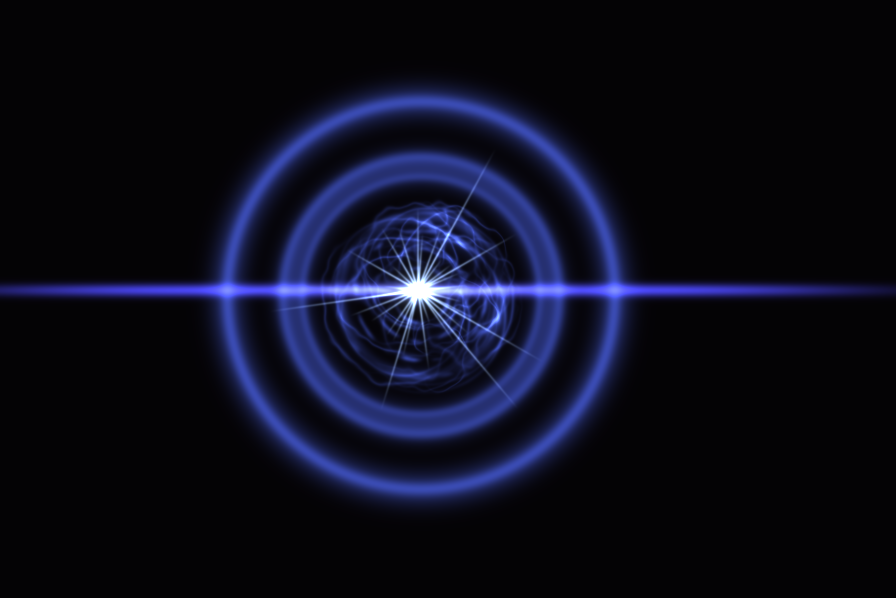
This background is drawn by a WebGL 2 fragment shader. Its source:

```glsl
#version 300 es
precision highp float;
#define RING_CENTER vec2(-0.045, 0.006)
#define STAR_CENTER vec2(-0.050, 0.0145)
#define OUTER_RADIUS 0.324
#define INNER_RADII vec2(0.198, 0.232)
#define BEAM_WIDTH 0.0105
#define WISP_COUNT 34
#define WISP_GAIN 0.34
#define SHORT_RAYS 24
#define RAY_WIDTH 0.0021
#define BACKDROP vec3(0.016, 0.010, 0.020)
#define GLOW_BLUE vec3(0.29, 0.39, 0.93)
#define BEAM_BLUE vec3(0.27, 0.26, 0.93)

uniform vec2 u_resolution;
out vec4 fragColor;

float hash(float n) {
    return fract(sin(n * 127.1 + 3.7) * 4375.85);
}

vec2 gradient(vec2 cell) {
    float angle = 6.2832 * hash(dot(cell, vec2(1.0, 57.0)));
    return vec2(cos(angle), sin(angle));
}

float gradientNoise(vec2 p) {
    vec2 i = floor(p), f = p - i;
    vec2 u = f * f * f * (f * (f * 6.0 - 15.0) + 10.0);
    vec2 e = vec2(0.0, 1.0);
    float a = dot(gradient(i), f);
    float b = dot(gradient(i + e.yx), f - e.yx);
    float c = dot(gradient(i + e.xy), f - e.xy);
    float d = dot(gradient(i + e.yy), f - e.yy);
    return mix(mix(a, b, u.x), mix(c, d, u.x), u.y);
}

float bell(float d, float width) {
    return exp(-d * d / (width * width));
}

// Soft outer ring and the filled pair of inner rings
float rings(float r) {
    float outer = 0.36 * bell(r - OUTER_RADIUS, 0.012) + 0.37 * bell(r - OUTER_RADIUS, 0.030);
    float pair = 0.30 * bell(r - INNER_RADII.y, 0.010) + 0.24 * bell(r - INNER_RADII.x, 0.008);
    float fill = 0.44 * bell(r - dot(INNER_RADII, vec2(0.5)), 0.029);
    return outer + pair + fill;
}

// Tangle of warped, partly faded ellipses with a smoky inner side
float wisps(vec2 p) {
    vec2 warp = vec2(gradientNoise(p * 17.0 + 4.0), gradientNoise(p * 17.0 + 31.0));
    warp += 0.4 * vec2(gradientNoise(p * 39.0 + 9.0), gradientNoise(p * 39.0 + 23.0));
    float sum = 0.0;
    for (int i = 0; i < WISP_COUNT; i++) {
        float k = float(i) * 5.0;
        float tilt = 6.2832 * hash(k);
        float radius = mix(0.045, 0.145, hash(k + 1.0));
        vec2 axis = vec2(cos(tilt), sin(tilt));
        vec2 q = p - axis * (0.165 - radius) * (0.4 + 0.6 * hash(k + 2.0));
        q += warp * 0.034 * (hash(k + 3.0) * 2.0 - 1.0);
        q = vec2(dot(q, axis), dot(q, vec2(-axis.y, axis.x)) * mix(0.8, 1.3, hash(k + 4.0)));
        float d = length(q) - radius;
        float arc = 0.5 + 0.5 * cos(atan(q.y, q.x) - 5.0 * hash(k + 2.5));
        float veil = 0.30 * exp(-abs(d) / (d < 0.0 ? 0.011 : 0.004));
        sum += arc * arc * (0.75 * bell(d, 0.0032) + veil);
    }
    float r = length(p);
    float clumps = 0.8 + 0.9 * gradientNoise(p * 13.0 + 7.0);
    // Broken concentric arcs around the middle
    float spacing = 0.031;
    float step = (fract(r / spacing) - 0.5) * spacing;
    float arcs = bell(step, 0.0042) * smoothstep(-0.15, 0.45, gradientNoise(p * 27.0));
    arcs *= 1.0 - smoothstep(0.10, 0.17, r);
    float body = smoothstep(0.025, 0.085, r) * (1.0 - smoothstep(0.165, 0.220, r));
    return WISP_GAIN * sum * clumps * body + 0.55 * arcs + 0.28 * bell(r - 0.135, 0.009) * clumps;
}

float ray(vec2 p, float angle, float reach) {
    vec2 dir = vec2(cos(angle), sin(angle));
    float along = dot(p, dir);
    float across = dot(p, vec2(-dir.y, dir.x));
    float fade = clamp(1.0 - along / reach, 0.0, 1.0);
    return step(0.0, along) * fade * bell(across, RAY_WIDTH);
}

// Long spikes given as angle and reach, short ones scattered around the turn
float starburst(vec2 p) {
    vec2 spikes[6] = vec2[6](vec2(1.07, 0.27), vec2(-0.87, 0.26), vec2(-0.52, 0.24),
                             vec2(-1.87, 0.21), vec2(0.52, 0.19), vec2(-3.00, 0.25));
    float sum = 0.0;
    for (int i = 0; i < 6; i++) sum += 0.85 * ray(p, spikes[i].x, spikes[i].y);
    for (int i = 0; i < SHORT_RAYS; i++) {
        float k = float(i);
        float angle = 6.2832 * (k + 0.7 * hash(k + 200.0)) / float(SHORT_RAYS);
        sum += 0.9 * ray(p, angle, mix(0.05, 0.14, hash(k + 300.0)));
    }
    return sum + 1.8 * exp(-length(p * vec2(0.75, 1.0)) / 0.011);
}

void main() {
    vec2 p = (gl_FragCoord.xy - 0.5 * u_resolution) / u_resolution.y;
    vec2 s = p - STAR_CENTER;
    float glow = rings(length(p - RING_CENTER)) + wisps(p - RING_CENTER);

    // Horizontal beam with a paler, uneven core near the star
    float reach = 1.0 - smoothstep(0.35, 0.98, abs(s.x));
    float beam = reach * bell(s.y, BEAM_WIDTH);
    float core = bell(s.x, 0.16) * bell(s.y, 0.0075);
    core *= 0.75 + 0.7 * gradientNoise(vec2(s.x * 38.0, s.y * 60.0));

    vec3 color = BACKDROP + GLOW_BLUE * glow + BEAM_BLUE * beam;
    color += vec3(0.22, 0.25, 0.12) * max(glow - 0.75, 0.0);
    color += vec3(0.55, 0.66, 0.50) * core;
    color += vec3(0.66, 0.80, 1.00) * starburst(s);
    fragColor = vec4(min(color, 1.0), 1.0);
}
```
